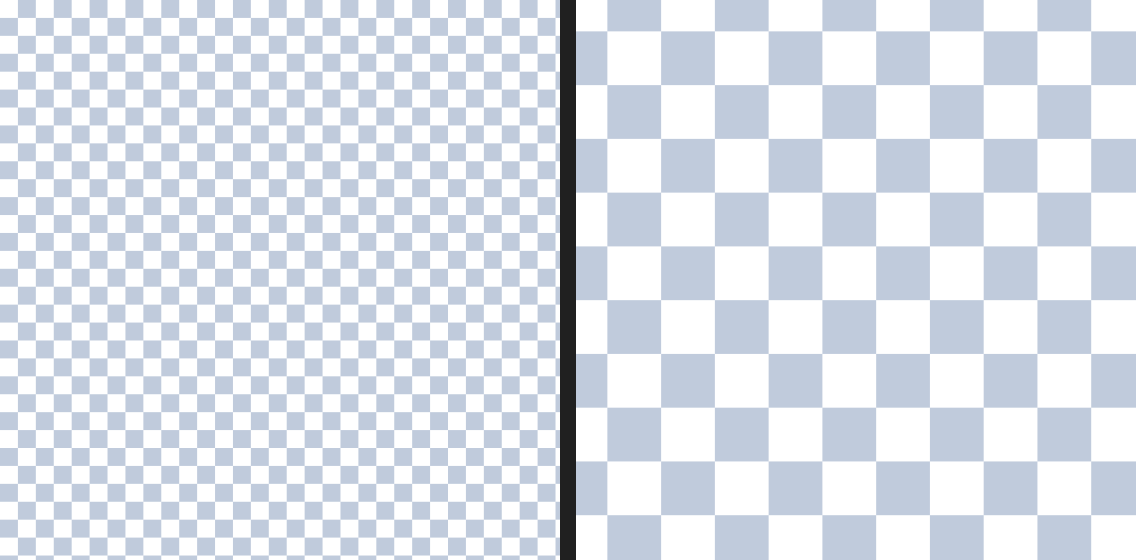
Left, the full canvas; right, a detail of the centre.
Write a Shadertoy shader that draws this pattern.

```glsl
// Checkerboard of white and pale grey-blue squares, 31.25 squares to the canvas,
// counted from the upper left corner. Each axis is a smoothed square wave of
// +1 and -1; the product of the two waves gives the colour of the square.

// +1 in even cells, -1 in odd ones, with a ramp of the given width at each edge
vec2 squareWave(vec2 p, float edgeWidth) {
    vec2 edgeDistance = 0.5 - abs(mod(p + 0.5, 2.0) - 1.0);
    return clamp(2.0 * edgeDistance / edgeWidth, -1.0, 1.0);
}

void mainImage(out vec4 fragColor, in vec2 fragCoord) {
    // Cell coordinates, running right and down from the upper left corner
    float pixel = 31.25 / iResolution.y;
    vec2 cell = vec2(fragCoord.x, iResolution.y - fragCoord.y) * pixel;

    // Equal signs make a white square, opposite signs a blue one
    vec2 wave = squareWave(cell, pixel);
    float white = 0.5 + 0.5 * wave.x * wave.y;

    fragColor = vec4(mix(vec3(0.753, 0.797, 0.863), vec3(1.0), white), 1.0);
}
```
